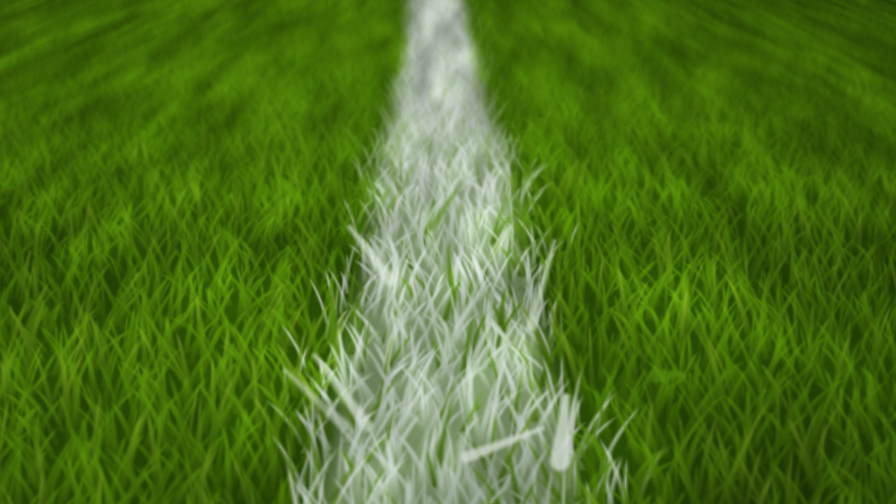
This texture is drawn by a WebGL 1 fragment shader. Its source:

```glsl
precision highp float;
// A painted white stripe running away across a lawn, seen from low down.
// Tapered blades stand on depth rows that shrink with distance and are laid
// from far to near; the far field melts into soft noise as if out of focus.
uniform vec2 u_resolution;

float hash(vec2 p) {
  vec3 a = fract(vec3(p.xyx) * 0.1031);
  a += dot(a, a.yzx + 33.33);
  return fract((a.x + a.y) * a.z);
}

float noise(vec2 p) {
  vec2 i = floor(p), f = fract(p);
  f = f * f * (3.0 - 2.0 * f);
  return mix(mix(hash(i), hash(i + vec2(1.0, 0.0)), f.x),
             mix(hash(i + vec2(0.0, 1.0)), hash(i + 1.0), f.x), f.y);
}

// Size of things at screen height y, relative to the bottom edge
float depthScale(float y) { return 1.0 - 0.75 * y; }

float stripeCentre(float y) { return 0.889 - 0.023 * y * y; }

// Half width of the stripe in units of its depth
float stripeHalf(float y) { return 0.275 - 0.04 * smoothstep(0.55, 0.9, y); }

// Soft stroke from root to tip, narrowing towards the tip
float stroke(vec2 p, vec2 root, vec2 tip, float width) {
  vec2 d = tip - root;
  float t = clamp(dot(p - root, d) / dot(d, d), 0.0, 1.0);
  float dist = length(p - root - d * t);
  float w = width * (1.0 - 0.65 * t);
  return 1.0 - smoothstep(w - 0.007, w + 0.007, dist);
}

vec3 bladeColor(float white, float tone, float t, float warm) {
  vec3 green = mix(vec3(0.25, 0.43, 0.015), vec3(0.38, 0.59, 0.05), tone);
  green = mix(green, vec3(0.52, 0.6, 0.17), step(0.93, warm) * t * 0.7);
  green *= mix(0.62, 1.15, t);
  vec3 pale = mix(vec3(0.6, 0.67, 0.58), vec3(0.88, 0.91, 0.91), tone);
  pale = mix(vec3(0.46, 0.56, 0.36), pale, smoothstep(0.0, 0.6, t));
  return mix(green, pale, white);
}

vec3 grass(vec2 p) {
  const float rowGap = 0.014;
  const float colGap = 0.055;
  float s = depthScale(p.y);
  float across = abs(p.x - stripeCentre(p.y)) / s;
  float bed = 1.0 - smoothstep(0.2, 0.3, across);
  vec3 color = mix(vec3(0.15, 0.28, 0.01), vec3(0.46, 0.55, 0.38), bed);
  float firstRow = floor(-log(s) / 0.75 / rowGap);
  float blur = 0.0055 + 0.016 * smoothstep(0.4, 1.0, p.y);
  blur = max(blur, 0.7 / (u_resolution.y * s));

  for (int i = 0; i < 16; i++) {
    float row = firstRow - float(i);
    float rowScale = exp(-0.75 * row * rowGap);
    float shift = hash(vec2(row, 7.0));
    float col0 = floor((p.x - 0.889) / (rowScale * colGap) - shift);
    for (int j = -2; j <= 2; j++) {
      vec2 id = vec2(col0 + float(j), row) + 200.0;
      float r1 = hash(id), r2 = hash(id + 311.0);
      float r3 = hash(id + 523.0), r4 = hash(id + 797.0);
      float rootScale = rowScale * (1.0 - 0.01 * r4);
      float rootY = (1.0 - rootScale) / 0.75;
      float u = (col0 + float(j) + shift + r1) * colGap;
      vec2 d = (p - vec2(0.889 + u * rowScale, rootY)) / rowScale;

      // Curved, leaning blade in units of its own depth
      float len = mix(0.07, 0.18, r2);
      float t = d.y / len;
      float lean = (r3 - 0.5) * 0.18;
      float bend = lean * t * (0.45 + 0.55 * t);
      float slope = lean * (0.45 + 1.1 * t) / len;
      float dist = abs(d.x - bend) / sqrt(1.0 + slope * slope);
      float width = mix(0.005, 0.0095, r4) * (1.0 - 0.75 * clamp(t, 0.0, 1.0));
      float cover = 1.0 - smoothstep(width - blur, width + blur, dist);
      cover *= smoothstep(0.0, 0.12, t) * (1.0 - smoothstep(0.75, 1.0, t));

      // Paint takes on blades rooted inside a ragged stripe
      float clump = noise(vec2(u * 9.0, row * 0.12) + 40.0);
      float off = abs(u + 0.889 - stripeCentre(rootY));
      float ragged = off + (r4 - 0.5) * 0.12 + (clump - 0.5) * 0.12;
      float edge = stripeHalf(rootY);
      float white = (1.0 - smoothstep(edge - 0.02, edge + 0.02, ragged)) * step(r1, 0.9);
      float tone = mix(fract(r1 * 7.0 + r3 * 5.0), 1.0 - clump, 0.45);
      color = mix(color, bladeColor(white, tone, clamp(t, 0.0, 1.0), r2), cover * 0.75);
    }
  }
  return color;
}

void main() {
  vec2 p = gl_FragCoord.xy / u_resolution.y;
  vec2 uv = gl_FragCoord.xy / u_resolution;
  vec3 color = grass(p);

  // Out-of-focus distance
  float s = depthScale(p.y);
  float soft = noise(vec2(p.x * 20.0, p.y * 24.0)) * 0.6 + noise(p * vec2(46.0, 34.0) + 9.0) * 0.4;
  float across = abs(p.x - stripeCentre(p.y)) / s + (soft - 0.5) * 0.08;
  vec3 far = mix(vec3(0.22, 0.39, 0.015), vec3(0.33, 0.52, 0.03), soft);
  vec3 farWhite = mix(vec3(0.6, 0.67, 0.58), vec3(0.88, 0.9, 0.9), soft);
  float edge = stripeHalf(p.y);
  far = mix(far, farWhite, 1.0 - smoothstep(edge - 0.09, edge + 0.04, across));
  color = mix(color, far, 0.82 * smoothstep(0.45, 0.95, p.y));

  // Broad patches of light and shade
  vec2 ground = vec2((p.x - 0.889) / s, -log(s) / 0.75);
  float patches = noise(ground * vec2(7.0, 6.0) + 60.0) * 0.6 + noise(ground * vec2(15.0, 11.0) + 90.0) * 0.4;
  color *= 1.0 + 0.5 * (patches - 0.5);

  // Stray painted blades, one green blade across the stripe, a flat leaf
  vec3 pale = vec3(0.83, 0.87, 0.83);
  color = mix(color, pale, 0.75 * stroke(p, vec2(0.926, 0.093), vec2(1.076, 0.15), 0.011));
  color = mix(color, pale, 0.8 * stroke(p, vec2(1.111, 0.086), vec2(1.123, 0.212), 0.02));
  color = mix(color, pale, 0.5 * stroke(p, vec2(0.683, 0.155), vec2(0.567, 0.264), 0.011));
  color = mix(color, pale, 0.6 * stroke(p, vec2(0.729, 0.155), vec2(0.625, 0.294), 0.012));
  color = mix(color, pale, 0.6 * stroke(p, vec2(1.053, 0.352), vec2(1.1, 0.521), 0.009));
  color = mix(color, pale, 0.65 * stroke(p, vec2(0.775, 0.444), vec2(0.694, 0.549), 0.012));
  color = mix(color, vec3(0.34, 0.5, 0.12), 0.7 * stroke(p, vec2(0.856, 0.549), vec2(0.903, 0.618), 0.008));
  color = mix(color, vec3(0.33, 0.54, 0.07), 0.6 * stroke(p, vec2(1.3, 0.254), vec2(1.355, 0.257), 0.014));

  // Darker corners
  vec2 c = uv - vec2(0.42, 0.45);
  color *= 1.09 - 0.65 * dot(c, c);
  gl_FragColor = vec4(color, 1.0);
}
```
